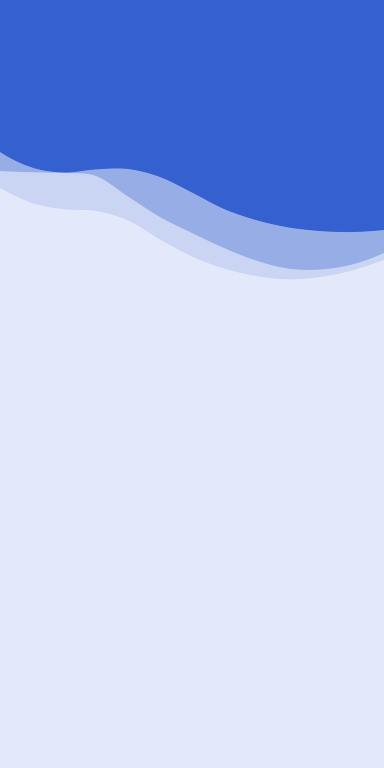
This background is drawn by a Shadertoy shader. Its source:

```glsl
const vec3 PALE_BASE = vec3(0.892, 0.914, 0.980);
const vec3 LIGHT_WAVE = vec3(0.793, 0.837, 0.957);
const vec3 MIDDLE_WAVE = vec3(0.594, 0.677, 0.903);
const vec3 DEEP_BLUE = vec3(0.206, 0.380, 0.816);
const float EDGE_SOFTNESS = 0.6; // half width of an edge, in pixel steps

// Wave depths below the top, as shares of the canvas height.
// Knots are evenly spaced, with one extra beyond each side.
const int SPANS = 12;
const float DEEP_EDGE[15] = float[15](
    0.1641, 0.1979, 0.2181, 0.2246, 0.2206, 0.2201, 0.2305, 0.2507,
    0.2721, 0.2865, 0.2960, 0.3008, 0.3021, 0.2995, 0.2943);
const float MIDDLE_EDGE[15] = float[15](
    0.2207, 0.2227, 0.2243, 0.2253, 0.2292, 0.2559, 0.2826, 0.3034,
    0.3229, 0.3392, 0.3496, 0.3509, 0.3444, 0.3294, 0.3060);
const float LIGHT_EDGE[15] = float[15](
    0.2214, 0.2448, 0.2643, 0.2725, 0.2747, 0.2871, 0.3118, 0.3340,
    0.3496, 0.3594, 0.3637, 0.3607, 0.3522, 0.3385, 0.3216);

// Catmull-Rom curve through the knots
float waveDepth(float knots[15], float x) {
    float position = clamp(x, 0.0, 1.0) * float(SPANS);
    int i = min(int(position), SPANS - 1);
    float t = position - float(i);
    float a = knots[i], b = knots[i + 1], c = knots[i + 2], d = knots[i + 3];
    float linear = c - a;
    float quadratic = 2.0 * a - 5.0 * b + 4.0 * c - d;
    float cubic = 3.0 * (b - c) + d - a;
    return b + 0.5 * t * (linear + t * (quadratic + t * cubic));
}

// Smooth coverage of the area above a wave
float waveCover(float knots[15], vec2 uv) {
    float softness = EDGE_SOFTNESS / iResolution.y;
    float below = 1.0 - uv.y - waveDepth(knots, uv.x);
    return 1.0 - smoothstep(-softness, softness, below);
}

void mainImage(out vec4 fragColor, in vec2 fragCoord) {
    vec2 uv = fragCoord / iResolution.xy;

    // Layers from back to front
    vec3 color = PALE_BASE;
    color = mix(color, LIGHT_WAVE, waveCover(LIGHT_EDGE, uv));
    color = mix(color, MIDDLE_WAVE, waveCover(MIDDLE_EDGE, uv));
    color = mix(color, DEEP_BLUE, waveCover(DEEP_EDGE, uv));

    fragColor = vec4(color, 1.0);
}
```
